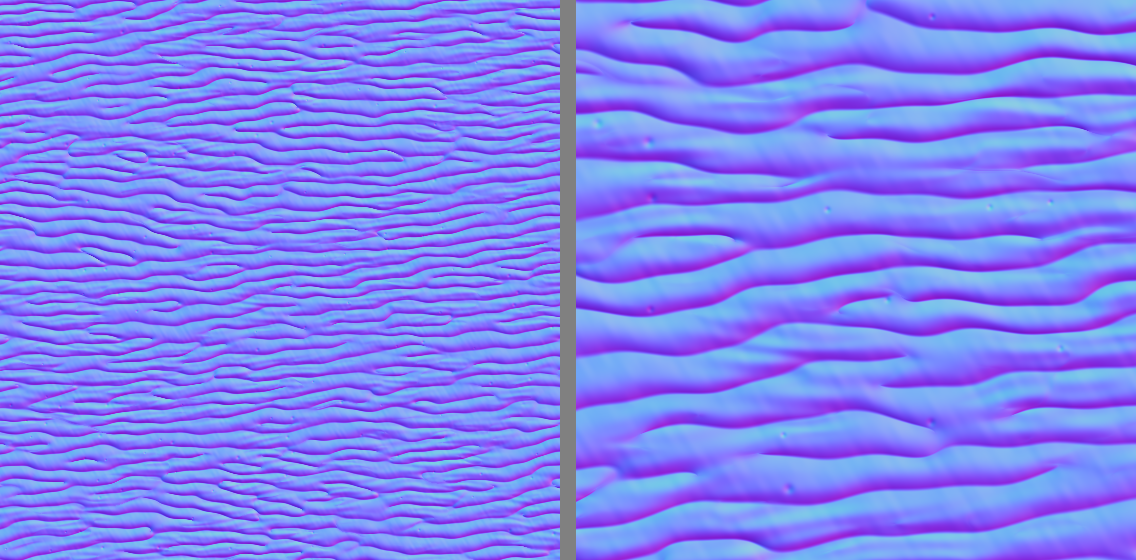
Left: the whole. Right: its middle third, enlarged.
Reproduce this texture map procedurally as a Shadertoy shader.

```glsl
// Tangent-space normal map of wind ripples in sand.
// Wave packets scattered over jittered cells are summed into one phase field, whose
// phase jumps form the forks and lenses; an asymmetric profile turns phase into slope.

const float TAU = 6.2831853;
const float RIPPLES = 40.0;              // ripples per canvas height
const float RIPPLE_SPREAD = 17.0;        // range of ripple frequency
const float TILT_MEAN = 0.05;            // rise of the crest lines to the right
const float TILT_SPREAD = 0.34;          // random range of that rise
const vec2  PACKET_CELL = vec2(0.076, 0.028);
const float PACKET_SIGMA = 0.6;          // packet size in cells
const float DEFECT_SOFTNESS = 0.035;     // how far ripples fade out at their forks
const float EVENNESS = 0.2;              // 1 gives wide and narrow ripples one slope
const float MAX_STEEPNESS = 1.25;
const float STEEP = 1.02;                // slope of the lee side
const float GENTLE = 0.48;               // slope of the windward side
const float TROUGH = 0.12;               // soft trough, as part of one ripple
const float WRINKLE_SCALE = 1.8;         // finer ripples on the large ones
const float WRINKLE_SLOPE = 0.23;
const float GRAIN_SLOPE = 0.17;
const float PIT_CELLS = 30.0;
const float PIT_SLOPE = 0.8;
const float PIT_SHARE = 0.16;

vec4 hash4(vec2 p) {
    vec4 q = fract(p.xyxy * vec4(0.1031, 0.1030, 0.0973, 0.1099));
    q += dot(q, q.wzxy + 33.33);
    return fract((q.xxyz + q.yzzw) * q.zywx);
}

float valueNoise(vec2 p) {
    vec2 i = floor(p), f = fract(p);
    f = f * f * (3.0 - 2.0 * f);
    float low = mix(hash4(i).x, hash4(i + vec2(1, 0)).x, f.x);
    float high = mix(hash4(i + vec2(0, 1)).x, hash4(i + vec2(1, 1)).x, f.x);
    return mix(low, high, f.y);
}

// Broad changes of crest direction
float regionTilt(vec2 p) {
    return TILT_MEAN + 0.08 * sin(5.0 * p.x + 3.0 * sin(4.0 * p.y) + 1.0)
                     + 0.06 * sin(9.0 * p.y - 6.0 * p.x);
}

// Sideways meander: x is the vertical offset, y its derivative along x
vec2 meander(vec2 p) {
    float a = 53.0 * p.x + 4.0 * sin(13.0 * p.y);
    float b = 117.0 * p.x + 5.0 * sin(23.0 * p.y + 2.0);
    return vec2(0.0020 * sin(a) + 0.0009 * sin(b),
                0.106 * cos(a) + 0.105 * cos(b));
}

// Summed wave packets: returns the phase in turns, with the scaled gradients
// of the phase and of the ripple strength, which fades at the forks
float rippleField(vec2 p, float seed, out vec2 grad, out vec2 fade) {
    vec2 home = floor(p / PACKET_CELL);
    vec2 sigma = PACKET_CELL * PACKET_SIGMA;
    vec2 wave = vec2(0.0), waveDx = vec2(0.0), waveDy = vec2(0.0);
    for (int j = -2; j <= 2; j++)
    for (int i = -2; i <= 2; i++) {
        vec2 cell = home + vec2(i, j);
        vec4 rnd = hash4(cell + seed);
        vec2 center = (cell + rnd.xy) * PACKET_CELL;
        vec2 d = p - center;
        float turn = fract(rnd.z * 7.0 + rnd.w * 13.0);
        float tilt = regionTilt(center) + TILT_SPREAD * (rnd.z - 0.5);
        vec2 k = TAU * (RIPPLES + RIPPLE_SPREAD * (rnd.w - 0.5)) * vec2(-tilt, 1.0);
        float angle = dot(k, d) + TAU * turn;
        vec2 e = exp(-0.5 * dot(d / sigma, d / sigma)) * vec2(cos(angle), sin(angle));
        vec2 fall = -d / (sigma * sigma);
        vec2 quarter = vec2(-e.y, e.x);
        wave += e;
        waveDx += e * fall.x + quarter * k.x;
        waveDy += e * fall.y + quarter * k.y;
    }
    float soft = dot(wave, wave) + DEFECT_SOFTNESS;
    grad = vec2(wave.x * waveDx.y - wave.y * waveDx.x,
                wave.x * waveDy.y - wave.y * waveDy.x) / (soft * TAU * RIPPLES);
    float steepness = max(length(grad), 0.001);
    grad *= min(pow(steepness, 1.0 - EVENNESS), MAX_STEEPNESS) / steepness;
    fade = 2.0 * DEFECT_SOFTNESS / (soft * soft * RIPPLES)
         * vec2(dot(wave, waveDx), dot(wave, waveDy));
    fade /= 1.0 + 0.4 * length(fade);
    return fract(atan(wave.y, wave.x) / TAU);
}

// One ripple: steep lee, rounded crest, long windward side, sharp trough.
// x is the slope and y the height; the lee power makes the mean slope zero.
vec2 rippleProfile(float t) {
    float range = STEEP + GENTLE, body = 1.0 - TROUGH;
    float power = body / (GENTLE / range - 0.5 * TROUGH);
    float u = max(1.0 - t / body, 0.0);
    float v = max((t - body) / TROUGH, 0.0);
    float slope = pow(u, power - 1.0) + v * v * (3.0 - 2.0 * v);
    float height = body * (1.0 - pow(u, power)) / power
                 + TROUGH * v * v * v * (1.0 - 0.5 * v);
    return vec2(slope * range - GENTLE, height * range - GENTLE * t);
}

// Sparse small dimples
vec2 pitSlope(vec2 p) {
    vec2 q = p * PIT_CELLS;
    vec4 rnd = hash4(floor(q) + 57.0);
    vec2 d = (fract(q) - 0.2 - 0.6 * rnd.xy) / mix(0.04, 0.09, rnd.w);
    return step(rnd.z, PIT_SHARE) * PIT_SLOPE * d * exp(-dot(d, d));
}

void mainImage(out vec4 fragColor, in vec2 fragCoord) {
    vec2 p = fragCoord / iResolution.y;
    vec2 grad, fade;

    // Main ripples, bent by the meander
    vec2 bend = meander(p);
    vec2 ripple = rippleProfile(rippleField(p + vec2(0.0, bend.x), 11.0, grad, fade));
    vec2 slope = ripple.x * grad + ripple.y * fade;
    slope.x += slope.y * bend.y;
    slope *= 0.88 + 0.25 * valueNoise(p * vec2(14.0, 30.0));

    // Fine wrinkles, in patches
    float fine = rippleField(p * WRINKLE_SCALE, 203.0, grad, fade);
    float patches = smoothstep(0.25, 0.75, valueNoise(p * vec2(13.0, 23.0) + 40.0));
    slope += WRINKLE_SLOPE * patches * cos(TAU * fine) * grad;

    // Slanted brushed grain and pits
    vec2 streak = mat2(0.85, 0.53, -0.53, 0.85) * p.yx;
    float grain = valueNoise(streak * vec2(70.0, 230.0)) - 0.5;
    slope += GRAIN_SLOPE * grain * vec2(0.8, 0.5) + pitSlope(p);

    vec3 normal = normalize(vec3(-slope, 1.0));
    fragColor = vec4(0.5 + 0.5 * normal, 1.0);
}
```
